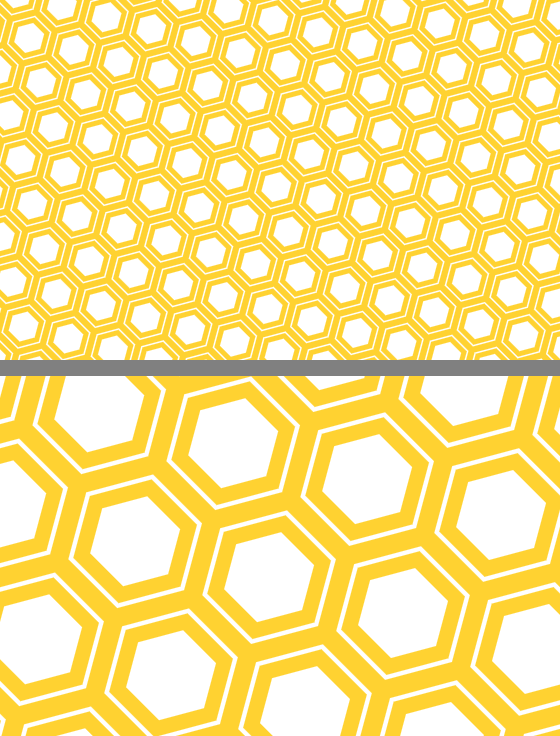
Top, the full canvas; bottom, a detail of the centre.
A WebGL 2 fragment shader for this pattern:

```glsl
#version 300 es
precision highp float;
// Tilted honeycomb: white hexagons with thin white outlines on yellow.

#define SPACING 0.1284               // distance between cell centres, in canvas heights
#define TILT 0.2618                  // lattice rotation in radians
#define ANCHOR vec2(-0.0101, -0.0196) // one cell centre, from the canvas centre
#define CORE 0.291                   // apothem of the white core, in spacings
#define LINE_INNER 0.400             // inner apothem of the thin outline
#define LINE_OUTER 0.432             // outer apothem of the thin outline
#define YELLOW vec3(1.0, 0.824, 0.192)
#define WHITE vec3(1.0)

uniform vec2 u_resolution;
out vec4 fragColor;

const float SQRT3 = 1.7320508;

vec2 rotate(vec2 p, float angle) {
    float c = cos(angle), s = sin(angle);
    return vec2(c * p.x - s * p.y, s * p.x + c * p.y);
}

// Offset from the nearest centre of a unit triangular lattice.
vec2 nearestCell(vec2 p) {
    vec2 period = vec2(1.0, SQRT3);
    vec2 a = mod(p + 0.5 * period, period) - 0.5 * period;
    vec2 b = mod(p, period) - 0.5 * period;
    return dot(a, a) < dot(b, b) ? a : b;
}

// Apothem of the concentric hexagon passing through p.
float hexRadius(vec2 p) {
    p = abs(p);
    return max(p.x, dot(p, vec2(0.5, 0.5 * SQRT3)));
}

// Antialiased coverage inside the given apothem.
float inside(float radius, float edge, float pixel) {
    return clamp((edge - radius) / pixel + 0.5, 0.0, 1.0);
}

void main() {
    vec2 p = (gl_FragCoord.xy - 0.5 * u_resolution) / u_resolution.y - ANCHOR;
    float pixel = 1.1 / (u_resolution.y * SPACING);
    float radius = hexRadius(nearestCell(rotate(p, TILT) / SPACING));

    // Solid core plus the ring between the two outline edges
    float core = inside(radius, CORE, pixel);
    float ring = inside(radius, LINE_OUTER, pixel) - inside(radius, LINE_INNER, pixel);

    fragColor = vec4(mix(YELLOW, WHITE, core + ring), 1.0);
}
```
